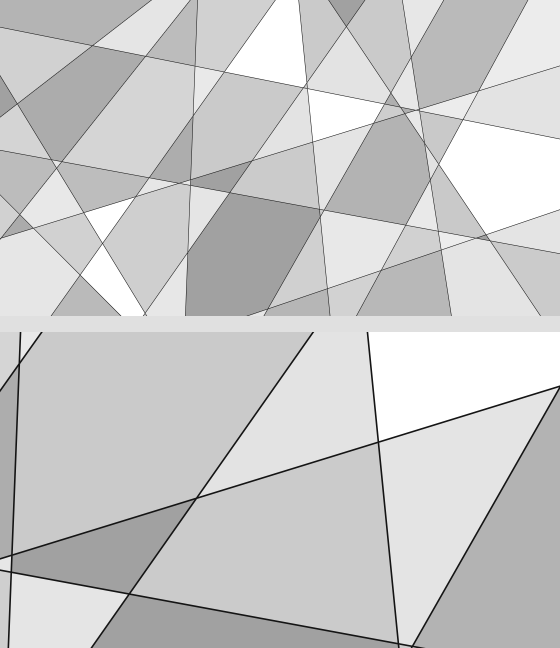
Top: the whole. Bottom: its middle third, enlarged.
Give the GLSL for this background, as a WebGL 1 fragment shader.

```glsl
precision highp float;

uniform vec2 u_resolution;

// Lengths are in units of the canvas height.
const float LINE_WIDTH = 0.0017;
const float LINE_TONE = 0.08;
const float OFFSET_JITTER = 0.025;
const float TONE_SEED = 0.37;
const vec2 TONE_SHIFT = vec2(0.25, 0.75);
const int MAX_LINES = 5;
const int SAMPLES = 2;  // per pixel side

// Upper share limits of the dark, mid, light and pale cells.
const vec4 SHARE_LIMITS = vec4(0.05, 0.27, 0.61, 0.975);
const float DARK_TONE = 0.63;
const vec2 MID_TONES = vec2(0.67, 0.74);
const vec2 LIGHT_TONES = vec2(0.785, 0.835);
const vec2 PALE_TONES = vec2(0.885, 0.93);
const float WHITE_TONE = 1.0;

struct Cell {
  float key;       // same value everywhere inside one cell
  float edgeDist;  // distance to the nearest line
};

float hash(float n) {
  n = fract(n * 0.1031);
  n *= n + 33.33;
  n *= n + n;
  return fract(n);
}

float signedJitter(float n) {
  return 2.0 * hash(n) - 1.0;
}

// Cuts the plane with lines x = offset + lean * y.
// offsets: first and step; leans: first, step and jitter.
void cutByLines(vec2 p, int count, vec2 offsets, vec3 leans, float seed,
                inout Cell cell) {
  for (int i = 0; i < MAX_LINES; i++) {
    if (i >= count) break;
    float n = float(i);
    float id = seed + 3.0 * n;
    float offset = offsets.x + offsets.y * n + OFFSET_JITTER * signedJitter(id);
    float lean = leans.x + leans.y * n + leans.z * signedJitter(id + 1.0);
    float dist = (p.x - offset - lean * p.y) / sqrt(1.0 + lean * lean);
    float shift = mix(TONE_SHIFT.x, TONE_SHIFT.y, hash(id + 2.0));
    cell.key += step(0.0, dist) * shift;
    cell.edgeDist = min(cell.edgeDist, abs(dist));
  }
}

float rampBetween(float u, float low, float high, vec2 tones) {
  return mix(tones.x, tones.y, (u - low) / (high - low));
}

// Maps an even spread of u onto the uneven spread of greys.
float cellTone(float u) {
  vec4 s = SHARE_LIMITS;
  if (u < s.x) return DARK_TONE;
  if (u < s.y) return rampBetween(u, s.x, s.y, MID_TONES);
  if (u < s.z) return rampBetween(u, s.y, s.z, LIGHT_TONES);
  if (u < s.w) return rampBetween(u, s.z, s.w, PALE_TONES);
  return WHITE_TONE;
}

// Part of a box of the given size that a line at this distance covers.
float lineCoverage(float dist, float size) {
  float nearSide = (dist - 0.5 * LINE_WIDTH) / size;
  float farSide = (dist + 0.5 * LINE_WIDTH) / size;
  return clamp(farSide, -0.5, 0.5) - clamp(nearSide, -0.5, 0.5);
}

float shade(vec2 p, float size) {
  Cell cell = Cell(TONE_SEED, 1.0);

  // Diagonal lines, rising and falling
  cutByLines(p, 5, vec2(-0.67, 0.30), vec3(0.76, -0.05, 0.06), 11.0, cell);
  cutByLines(p, 2, vec2(-0.72, 1.21), vec3(-0.60, -0.06, 0.03), 29.0, cell);

  // Nearly upright lines
  cutByLines(p, 3, vec2(-0.29, 0.38), vec3(0.03, -0.11, 0.05), 47.0, cell);

  // Lines across the left corners
  cutByLines(p, 2, vec2(-1.07, 0.08), vec3(1.28, -2.23, 0.05), 65.0, cell);

  // Shallow lines, falling and rising
  cutByLines(p.yx, 2, vec2(-0.13, 0.37), vec3(-0.19, -0.01, 0.01), 83.0, cell);
  cutByLines(p.yx, 2, vec2(-0.47, 0.50), vec3(0.34, -0.05, 0.02), 101.0, cell);

  return mix(cellTone(fract(cell.key)), LINE_TONE,
             lineCoverage(cell.edgeDist, size));
}

void main() {
  vec2 p = (gl_FragCoord.xy - 0.5 * u_resolution) / u_resolution.y;
  float size = 1.0 / (u_resolution.y * float(SAMPLES));

  // Averages a small grid of samples inside the pixel
  float sum = 0.0;
  for (int y = 0; y < SAMPLES; y++) {
    for (int x = 0; x < SAMPLES; x++) {
      vec2 grid = vec2(float(x), float(y)) - 0.5 * float(SAMPLES - 1);
      sum += shade(p + grid * size, size);
    }
  }
  gl_FragColor = vec4(vec3(sum / float(SAMPLES * SAMPLES)), 1.0);
}
```
